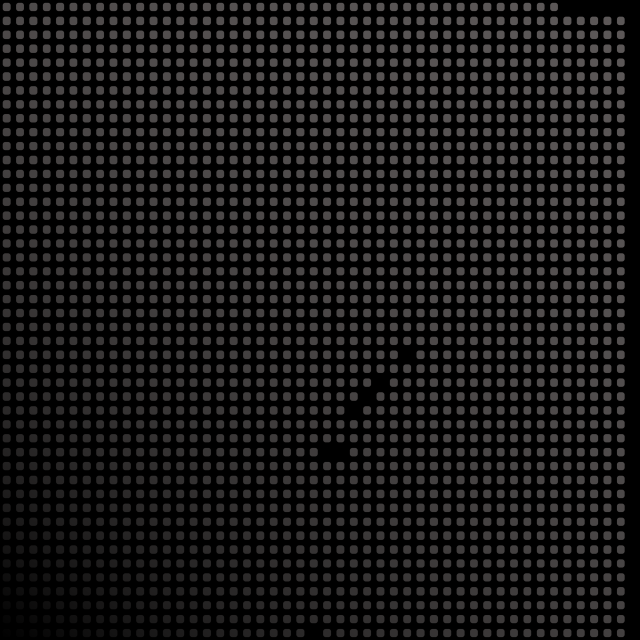
This pattern is drawn by a three.js fragment shader. Its source:

```glsl
// Grid of small rounded grey dots on black, fading out to the lower left, with a few dots missing.
#define COLUMNS 47.0
#define ROWS 46.0
#define PITCH vec2(0.02086, 0.021739)
#define DOT_SIZE vec2(0.0124, 0.0131)
#define CORNER_RADIUS 0.0042
#define EDGE_SOFTNESS 0.001
#define SIZE_JITTER 0.0007
#define TINT vec3(1.0, 0.955, 0.955)
#define PEAK_LIGHT 0.39
#define LIGHT_SLOPE vec2(1.15, 1.5)
#define TOP_ROW_END 42.0

varying vec2 vUv;

float hash(float n) {
  n = fract(n * 0.1031);
  n *= n + 33.33;
  return fract(n * (n + n));
}

float roundedBox(vec2 p, vec2 halfSize, float radius) {
  vec2 q = abs(p) - halfSize + radius;
  return length(max(q, 0.0)) + min(max(q.x, q.y), 0.0) - radius;
}

// True when a cell lies in a run of columns on one row.
bool inRun(vec2 cell, float row, float first, float last) {
  return abs(cell.y - row) < 0.5 && cell.x > first - 0.5 && cell.x < last + 0.5;
}

bool isMissing(vec2 cell) {
  bool outside = cell.x > COLUMNS - 0.5 || cell.y > ROWS - 0.5;
  bool topCorner = inRun(cell, ROWS - 1.0, TOP_ROW_END, COLUMNS);
  // Broken diagonal scratch near the middle
  bool scratch = inRun(cell, cell.x - 10.0, 26.0, 30.0) && abs(cell.x - 29.0) > 0.5;
  bool nicks = inRun(cell, 13.0, 24.0, 25.0) || inRun(cell, 0.0, 23.0, 23.0);
  return outside || topCorner || scratch || nicks;
}

void main() {
  vec2 cell = floor(vUv / PITCH);
  vec2 center = (cell + 0.5) * PITCH;

  // Slight size change by column and by row
  vec2 jitter = vec2(hash(cell.x + 3.0), hash(cell.y + 71.0)) - 0.5;
  vec2 halfSize = 0.5 * (DOT_SIZE + SIZE_JITTER * jitter);
  float dist = roundedBox(vUv - center, halfSize, CORNER_RADIUS);
  float dotMask = 1.0 - smoothstep(-EDGE_SOFTNESS, EDGE_SOFTNESS, dist);
  if (isMissing(cell)) dotMask = 0.0;

  // Light rises quickly from the dark corner, then levels off
  float light = PEAK_LIGHT * (1.0 - exp(-dot(vUv, LIGHT_SLOPE)));
  gl_FragColor = vec4(TINT * light * dotMask, 1.0);
}
```
